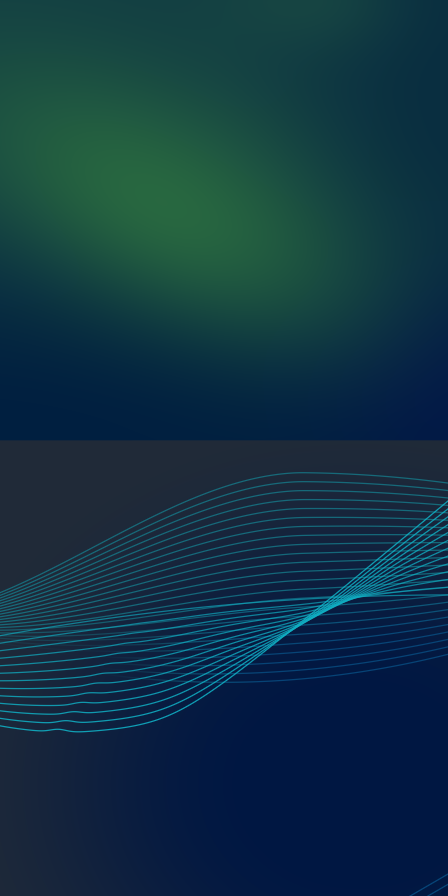
This background is drawn by a Shadertoy shader. Its source:

```glsl
// Draws a green aurora glow above a dark panel crossed by twisting ribbons of fine cyan lines.

const float HORIZON = 0.983;       // panel edge, measured down from the top in canvas widths
const float LINE_WIDTH = 0.0028;
const int VEIL_LINES = 24;
const int RIBBON_LINES = 13;

const vec3 TEAL = vec3(0.07, 0.24, 0.26);
const vec3 DEEP_BLUE = vec3(0.0, 0.12, 0.25);
const vec3 NAVY = vec3(0.0, 0.09, 0.26);
const vec3 GREEN = vec3(0.155, 0.405, 0.25);
const vec3 SLATE = vec3(0.125, 0.165, 0.22);
const vec3 VEIL_CYAN = vec3(0.08, 0.50, 0.56);
const vec3 VEIL_BLUE = vec3(0.03, 0.32, 0.53);
const vec3 RIBBON_CYAN = vec3(0.06, 0.68, 0.76);

// Soft elliptical spot, turned by an angle
float glow(vec2 p, vec2 center, vec2 radius, float angle) {
    vec2 d = p - center;
    float c = cos(angle), s = sin(angle);
    vec2 q = vec2(c * d.x + s * d.y, c * d.y - s * d.x) / radius;
    return exp(-dot(q, q));
}

vec3 auroraSky(vec2 p) {
    vec3 col = mix(TEAL, DEEP_BLUE, smoothstep(0.25, 0.95, p.y));
    col = mix(col, vec3(0.03, 0.17, 0.25), 0.9 * smoothstep(0.45, 1.0, p.x) * smoothstep(1.0, 0.3, p.y));
    col = mix(col, vec3(0.0, 0.075, 0.28), 0.9 * glow(p, vec2(1.0, 0.87), vec2(0.28, 0.25), 0.0));
    col = mix(col, vec3(0.10, 0.29, 0.26), 0.7 * glow(p, vec2(0.69, 0.0), vec2(0.2, 0.12), 0.0));
    return mix(col, GREEN, glow(p, vec2(0.36, 0.45), vec2(0.5, 0.235), 0.47));
}

vec3 darkPanel(vec2 p) {
    float d = length((p - vec2(0.8, 1.75)) / vec2(0.9, 0.75));
    return mix(NAVY, SLATE, smoothstep(0.25, 1.1, d));
}

// Height of one line in the wide dim veil, t = 0 at the top edge
float veilHeight(float x, float t) {
    float tail = max(x - 0.65, 0.0);
    float top = 1.381 - 0.326 * smoothstep(-0.25, 0.68, x) + 0.19 * tail * tail;
    float bottom = 1.523 - 0.25 * (x - 0.5) * (x - 0.5);
    return mix(top, bottom, t);
}

// Height of one line in the bright ribbon, which twists over near the right
float ribbonHeight(float x, float t) {
    float bend = x - 0.375;
    float start = max(0.2 - x, 0.0);
    float top = 1.328 + 0.091 * (1.0 - x) * (1.0 - x);
    float bottom = 1.648 - 0.42 * (bend + sqrt(bend * bend + 0.0144)) - 0.5 * start * start;
    float bulge = 0.1 * t * (1.0 - t) * exp(-pow((x - 0.7) / 0.16, 2.0));
    float kink = 0.006 * t * exp(-pow((x - 0.33 + 0.2 * t) / 0.025, 2.0));
    return mix(top, bottom, t) + bulge - kink;
}

// Smooth coverage of a thin stroke at the given distance
float stroke(float dist, float pixel) {
    return clamp((0.5 * LINE_WIDTH - abs(dist)) / pixel + 0.5, 0.0, 1.0);
}

// Distance to a height curve from two of its samples
float curveDistance(float y, float height, float nextHeight, float stepX) {
    float slope = (nextHeight - height) / stepX;
    return (y - height) / sqrt(1.0 + slope * slope);
}

void mainImage(out vec4 fragColor, in vec2 fragCoord) {
    float pixel = 1.0 / iResolution.x;
    vec2 p = vec2(fragCoord.x, iResolution.y - fragCoord.y) * pixel;
    p.y *= 2.0 * iResolution.x / iResolution.y;
    float stepX = 0.004;

    // Two background halves
    float panel = smoothstep(-0.5 * pixel, 0.5 * pixel, p.y - HORIZON);
    vec3 col = mix(auroraSky(p), darkPanel(p), panel);

    // Dim veil, bluer toward its lower right
    for (int i = 0; i < VEIL_LINES; i++) {
        float t = float(i) / float(VEIL_LINES - 1);
        float d = curveDistance(p.y, veilHeight(p.x, t), veilHeight(p.x + stepX, t), stepX);
        float low = smoothstep(0.5, 0.9, t);
        float fade = mix(1.0, smoothstep(0.2, 0.55, p.x), low);
        vec3 tint = mix(VEIL_CYAN, VEIL_BLUE, low * smoothstep(0.3, 0.6, p.x));
        col = mix(col, tint, 0.75 * fade * stroke(d, pixel));
    }

    // Bright ribbon
    for (int i = 0; i < RIBBON_LINES; i++) {
        float t = float(i) / float(RIBBON_LINES - 1);
        float d = curveDistance(p.y, ribbonHeight(p.x, t), ribbonHeight(p.x + stepX, t), stepX);
        col = mix(col, RIBBON_CYAN, mix(0.65, 0.9, t) * stroke(d, pixel));
    }

    // Stray lines in the lower right corner
    for (int i = 0; i < 2; i++) {
        float height = 1.951 + 0.023 * float(i) + 0.58 * (1.0 - p.x);
        float d = (p.y - height) / sqrt(1.0 + 0.58 * 0.58);
        col = mix(col, VEIL_BLUE, 0.8 * stroke(d, pixel));
    }

    fragColor = vec4(col, 1.0);
}
```
